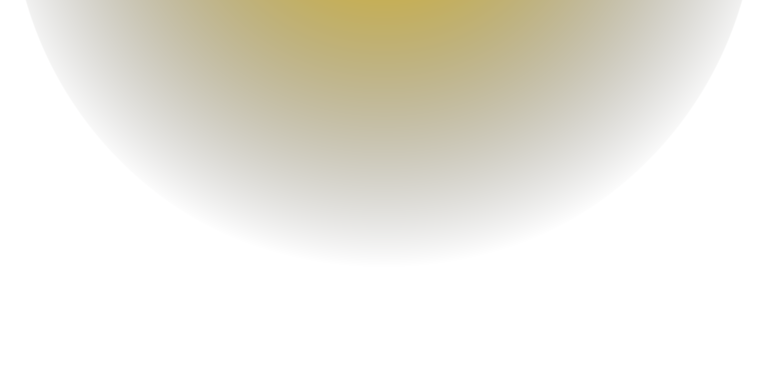
Write a Shadertoy shader that draws this background.

```glsl
const vec3 PAPER = vec3(1.0);
const vec3 GLOW_COLOR = vec3(1.0, 0.80, 0.0);

// Lengths are in canvas heights; x is measured from the middle.
const vec2 GLOW_CENTER = vec2(0.0, 1.365);
const float GLOW_RADIUS = 1.0625;
const vec2 DISC_CENTER = vec2(0.0, 1.266);
const float DISC_RADIUS = 0.970;

// Anti-aliased coverage of a disc
float discMask(vec2 p, vec2 center, float radius, float pixel) {
    float d = length(p - center) - radius;
    return 1.0 - smoothstep(-pixel, pixel, d);
}

void mainImage(out vec4 fragColor, in vec2 fragCoord) {
    float pixel = 1.0 / iResolution.y;
    vec2 p = (fragCoord - vec2(0.5 * iResolution.x, 0.0)) * pixel;

    // The glow darkens as it fades, so its rim turns grey
    float fade = clamp(1.0 - length(p - GLOW_CENTER) / GLOW_RADIUS, 0.0, 1.0);
    vec3 glow = mix(PAPER, GLOW_COLOR * fade, fade);

    // A slightly offset disc trims the glow at the sides
    float mask = discMask(p, DISC_CENTER, DISC_RADIUS, pixel);
    fragColor = vec4(mix(PAPER, glow, mask), 1.0);
}
```
